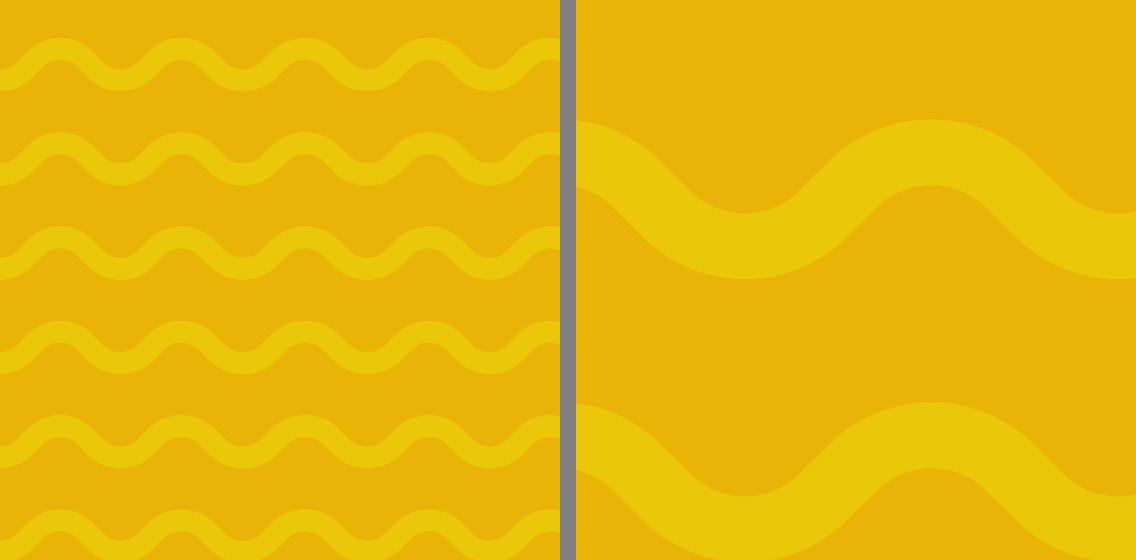
Left, the full canvas; right, a detail of the centre.
Write a Shadertoy shader that draws this pattern.

```glsl
// Rows of wavy golden stripes on amber, of constant stroke width.
// Each wave is circular arcs joined by 45 degree segments; symmetry folds
// it to a quarter period, whose distance function gives a smooth stroke.

const vec3 AMBER = vec3(0.918, 0.702, 0.031);
const vec3 GOLD = vec3(0.918, 0.780, 0.031);

// Distance to the centreline of a wave with a crest at x = 0
float waveDistance(vec2 p, float period, float amplitude) {
    float quarter = 0.25 * period;

    // Fold about the crest, then rotate the trough half onto the crest half
    float x = abs(p.x - period * round(p.x / period));
    vec2 q = x > quarter ? vec2(2.0 * quarter - x, -p.y) : vec2(x, p.y);

    // Radius that makes the arc tangent to the diagonal at 45 degrees
    float radius = (quarter - amplitude) * (1.0 + sqrt(2.0));
    q.y -= amplitude - radius;
    float reach = q.y > q.x ? length(q) : (q.x + q.y) * sqrt(0.5);
    return abs(reach - radius);
}

void mainImage(out vec4 fragColor, in vec2 fragCoord) {
    vec2 p = fragCoord / iResolution.y;
    float pixel = 1.0 / iResolution.y;

    // Crest position, with a slight unevenness in wave spacing
    p.x -= 0.1074;
    p.x += 0.0024 * sin(6.2832 * p.x / 0.875);

    // Stacked rows
    float rowHeight = 0.1684;
    p.y -= 0.8848;
    p.y -= rowHeight * round(p.y / rowHeight);

    // Stroke
    float edge = waveDistance(p, 0.21875, 0.028) - 0.0196;
    float stripe = 1.0 - smoothstep(-0.7 * pixel, 0.7 * pixel, edge);
    fragColor = vec4(mix(AMBER, GOLD, stripe), 1.0);
}
```
